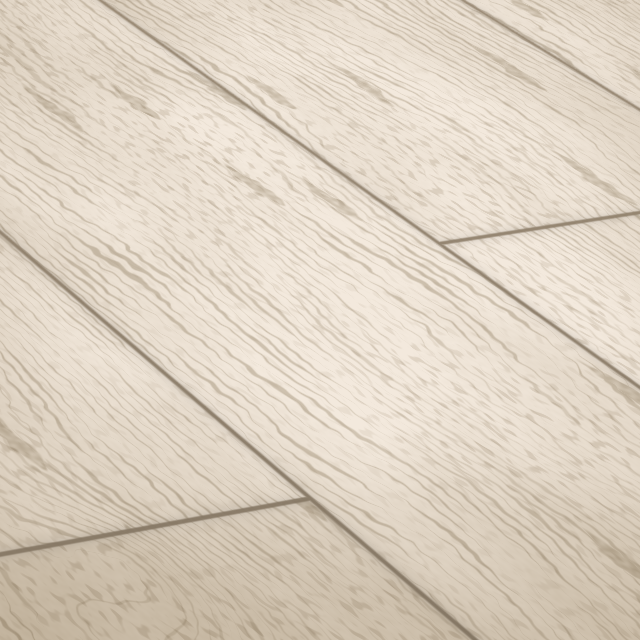
This texture is drawn by a Shadertoy shader. Its source:

```glsl
const vec3 PALE = vec3(0.94, 0.90, 0.85);
const vec3 DEEP = vec3(0.74, 0.68, 0.59);
const vec3 SEAM = vec3(0.55, 0.49, 0.41);
const vec3 GRAIN_TINT = vec3(0.84, 0.82, 0.78);
const vec3 PORE_TINT = vec3(0.90, 0.885, 0.86);

// Floor perspective: each line is a + b*x - y, positive below it
const vec2 HORIZON = vec2(3.3875, -0.0424);
const vec2 LONG_SEAM = vec2(1.112, -0.7177);
const vec2 CROSS_JOINT = vec2(0.513, 0.155);

const float PLANK_WIDTH = 0.1725;
const float PLANK_LENGTH = 0.6;
const float ROW_SHIFT = 0.0583;
const float ALTERNATE_SHIFT = 0.27;
const float SEAM_HALF = 0.0062;
const float JOINT_HALF = 0.0010;
const float LENGTH_SCALE = 6.0;     // makes grain units roughly square
const float RINGS = 36.0;           // grain lines across one plank
const vec2 PATCH_GRID = vec2(4.0, 2.3);
const float PATCH_CHANCE = 0.42;
const vec2 KNOT = vec2(1.51, 0.81);
const vec2 LIGHT_CENTRE = vec2(0.58, 0.66);

vec2 hash2(vec2 p) {
    p = vec2(dot(p, vec2(127.1, 311.7)), dot(p, vec2(269.5, 183.3)));
    return fract(sin(p) * 43758.5);
}

float corner(vec2 cell, vec2 offset) {
    float angle = 6.2832 * hash2(cell).x;
    return dot(vec2(cos(angle), sin(angle)), offset);
}

float gradientNoise(vec2 p) {
    vec2 i = floor(p), f = fract(p);
    vec2 s = f * f * f * (f * (f * 6.0 - 15.0) + 10.0);
    vec2 e = vec2(1.0, 0.0);
    return mix(mix(corner(i, f), corner(i + e, f - e), s.x),
               mix(corner(i + e.yx, f - e.yx), corner(i + 1.0, f - 1.0), s.x), s.y);
}

float below(vec2 line, vec2 p) {
    return line.x + line.y * p.x - p.y;
}

float stroke(float dist, float halfWidth, float blur) {
    return 1.0 - smoothstep(halfWidth - blur, halfWidth + blur, dist);
}

// Broken, wavering growth rings
float grainLines(vec2 q, float bulge) {
    float warp = 0.13 * gradientNoise(q * vec2(2.3, 1.3))
               + 0.014 * gradientNoise(q * vec2(9.0, 7.0))
               + 0.009 * gradientNoise(q * vec2(24.0, 30.0)) + bulge;
    float ring = (q.x + warp) * RINGS;
    float blur = fwidth(ring) * 0.8;
    float halfWidth = 0.05 + 0.34 * gradientNoise(vec2(floor(ring) * 3.37, q.y * 4.5))
                    + 0.12 * gradientNoise(q * vec2(4.0, 2.0) + 7.0);
    return stroke(abs(fract(ring) - 0.5), min(halfWidth, 0.26), blur);
}

// Long teardrops, wider at the near end, with ragged edges
float grainPatches(vec2 q) {
    vec2 g = q * PATCH_GRID;
    vec2 cell = floor(g);
    vec2 f = fract(g) - 0.5 - (hash2(cell) - 0.5) * vec2(0.5, 0.3);
    vec2 traits = hash2(cell + 41.0);
    float y = f.y / mix(0.22, 0.34, traits.y);
    float rough = gradientNoise(q * vec2(32.0, 28.0));
    float taper = max(1.0 - y * y, 0.0) * (0.65 + 0.4 * y);
    float bend = 0.10 * gradientNoise(vec2(q.y * 6.0, cell.x * 2.7));
    float halfWidth = 0.11 * taper * (1.0 + 0.8 * rough);
    float body = stroke(abs(f.x + bend), halfWidth, 0.018) * smoothstep(0.0, 0.2, taper);
    float speckle = 0.75 + 0.6 * gradientNoise(q * vec2(60.0, 50.0));
    return step(traits.x, PATCH_CHANCE) * body * speckle;
}

void mainImage(out vec4 fragColor, in vec2 fragCoord) {
    vec2 p = fragCoord / iResolution.xy;

    // Floor coordinates: u counts plank rows, v runs along them
    float depth = below(HORIZON, p);
    float u = below(LONG_SEAM, p) / depth / PLANK_WIDTH;
    float v = below(CROSS_JOINT, p) / depth;
    float row = floor(u);
    float shift = ROW_SHIFT * (row + 1.0) + ALTERNATE_SHIFT * mod(row + 1.0, 2.0);
    float s = (v - shift) / PLANK_LENGTH;
    vec2 plank = vec2(row, floor(s));
    vec2 floorPos = vec2(u, v * LENGTH_SCALE);
    vec2 q = floorPos + hash2(plank + 13.0) * 20.0;

    // Soft light pool with cloudy stain
    float reach = length(p - LIGHT_CENTRE);
    float tone = 1.03 - 0.5 * smoothstep(0.15, 0.9, reach)
               - 0.34 * smoothstep(0.38, 0.0, p.y);
    tone += 0.22 * gradientNoise(q * vec2(2.6, 1.8) + 3.0)
          + 0.10 * gradientNoise(q * vec2(9.0, 4.0))
          + 0.07 * gradientNoise(q * vec2(90.0, 45.0))
          + 0.08 * (hash2(plank).y - 0.5);
    vec3 color = mix(DEEP, PALE, clamp(tone, -0.1, 1.06));

    // Wood figure
    vec2 k = (floorPos - KNOT) * vec2(8.0, 5.0);
    float lines = grainLines(q, 0.15 * exp(-dot(k, k)));
    float clarity = smoothstep(-0.4, 0.25, gradientNoise(q * vec2(2.0, 1.6) + 11.0));
    float pores = smoothstep(0.08, 0.38, gradientNoise(q * vec2(72.0, 27.0)));
    float figure = max(lines * mix(0.45, 0.95, clarity), grainPatches(q));
    color *= mix(vec3(1.0), PORE_TINT, pores * mix(0.85, 0.3, clarity));
    color *= mix(vec3(1.0), GRAIN_TINT, clamp(figure, 0.0, 1.0));

    // Seams with a faint bevel shadow
    float seamDist = abs(u - round(u));
    float jointDist = abs(s - round(s)) * PLANK_LENGTH;
    float seam = max(stroke(seamDist, SEAM_HALF, fwidth(u)),
                     stroke(jointDist, JOINT_HALF, fwidth(v)));
    float bevel = exp(-min(seamDist / SEAM_HALF, jointDist / JOINT_HALF) * 0.5);
    color *= 1.0 - 0.14 * bevel;
    color = mix(color, SEAM * mix(0.92, 1.08, p.y), 0.9 * seam);

    fragColor = vec4(color, 1.0);
}
```
